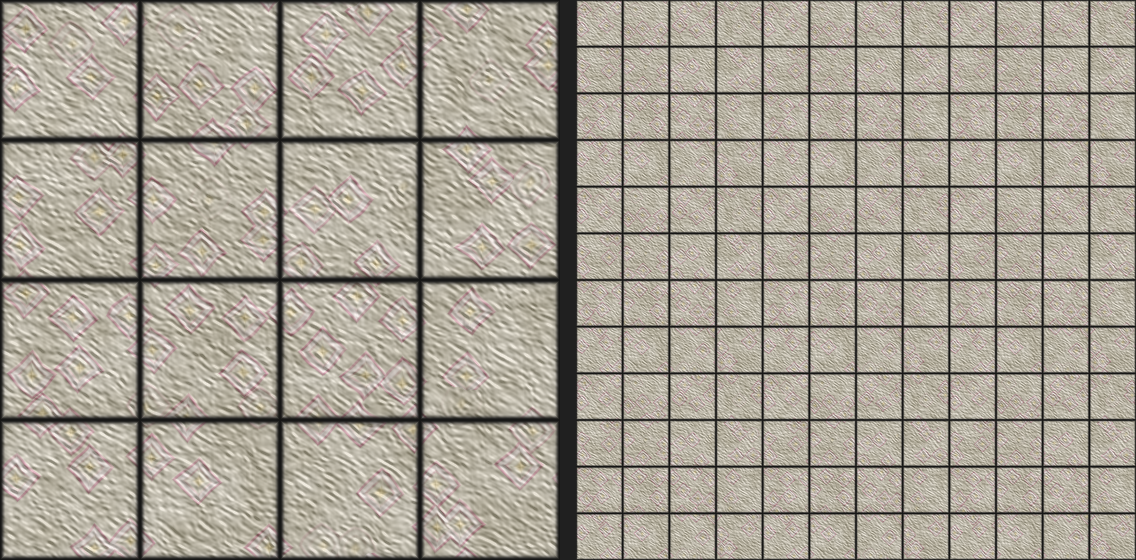
Left, the tile; right, the same tile 3 across and 3 down.
Give the GLSL for this pattern, as a Shadertoy shader.

```glsl
const float TILES = 4.0;            // tiles across and down
const float MOTIFS = 10.0;          // diamond cells across and down
const float MOTIF_CHANCE = 0.82;
const float MOTIF_JITTER = 0.66;
const float RIM = 0.41;             // diamond radius, in motif cells
const float RIM_HALF_WIDTH = 0.048;
const float RING_SPACING = 0.14;
const float RING_HEIGHT = 0.13;
const float GRAIN = 50.0;           // grain lattice period
const float WARP_FREQ = 26.0;
const float WARP = 0.0085;
const float RELIEF = 0.43;
const float RELIEF_STEP = 0.0016;
const float GROUT_EDGE = 0.0102;    // where the soft joint ends
const vec3 STONE = vec3(0.725, 0.705, 0.645);
const vec3 PINK = vec3(0.70, 0.52, 0.56);
const vec3 PALE = vec3(0.775, 0.74, 0.735);
const vec3 OCHRE = vec3(0.77, 0.71, 0.54);
const vec3 GROUT = vec3(0.09, 0.09, 0.088);

float hash(vec2 p) {
    vec3 q = fract(vec3(p.xyx) * 0.1031);
    q += dot(q, q.yzx + 33.33);
    return fract((q.x + q.y) * q.z);
}

// Value noise that wraps after a whole number of cells
float noise(vec2 p, float period, float seed) {
    vec2 i = floor(p), f = fract(p);
    f = f * f * (3.0 - 2.0 * f);
    vec2 a = mod(i, period) + seed, b = mod(i + 1.0, period) + seed;
    return mix(mix(hash(a), hash(vec2(b.x, a.y)), f.x),
               mix(hash(vec2(a.x, b.y)), hash(b), f.x), f.y);
}

vec2 warp(vec2 uv) {
    vec2 p = uv * WARP_FREQ;
    return uv + WARP * (vec2(noise(p, WARP_FREQ, 17.0), noise(p, WARP_FREQ, 71.0)) - 0.5);
}

// Distance to the nearest motif centre, and that motif's strength
vec2 motif(vec2 uv) {
    vec2 p = uv * MOTIFS, base = floor(p);
    vec2 nearest = vec2(2.0, 0.0);
    for (int y = -1; y <= 1; y++)
    for (int x = -1; x <= 1; x++) {
        vec2 cell = base + vec2(x, y), id = mod(cell, MOTIFS);
        if (hash(id + 5.0) > MOTIF_CHANCE) continue;
        vec2 jitter = vec2(hash(id + 31.0), hash(id + 57.0)) - 0.5;
        vec2 d = abs(p - cell - 0.5 - MOTIF_JITTER * jitter);
        float strength = smoothstep(0.0, 0.3, hash(id + 83.0));
        float dist = mix(length(d) * 1.2, d.x + d.y, 0.3 + 0.7 * strength);
        if (dist < nearest.x) nearest = vec2(dist, strength);
    }
    return nearest;
}

// Slanted streaks plus concentric ridges inside each motif
float height(vec2 uv) {
    vec2 w = warp(uv);
    vec2 streak = vec2(2.0 * w.x + 3.0 * w.y, w.x - w.y) * GRAIN;
    float grain = noise(streak, GRAIN, 3.0);
    float fine = noise(w * 150.0, 150.0, 43.0);
    float d = motif(w).x;
    float inside = 1.0 - smoothstep(RIM, RIM + 0.12, d);
    float rings = cos(6.2832 * (d - RIM) / RING_SPACING);
    return grain + 0.4 * fine + RING_HEIGHT * inside * rings;
}

void mainImage(out vec4 fragColor, in vec2 fragCoord) {
    vec2 uv = fragCoord / iResolution.xy;
    vec2 m = motif(warp(uv));
    float d = m.x, strength = m.y;

    // Motif tints
    float broken = noise(uv * 90.0, 90.0, 11.0);
    float rim = 1.0 - smoothstep(0.012, RIM_HALF_WIDTH, abs(d - RIM));
    float innerRim = 1.0 - smoothstep(0.01, 0.04, abs(d - 0.24));
    float band = 1.0 - smoothstep(0.03, 0.09, abs(d - 0.32));
    float core = 1.0 - smoothstep(0.03, 0.15, d);
    vec3 color = mix(STONE, PALE, 0.65 * band * strength);
    color = mix(color, PINK, strength * rim * (0.45 + 0.5 * broken));
    color = mix(color, PINK, strength * innerRim * 0.5 * broken);
    color = mix(color, OCHRE, core * 0.7 * (0.4 + 0.6 * strength));

    // Embossed surface lit across the streaks, with broad pale patches
    vec2 light = RELIEF_STEP * normalize(vec2(2.0, 3.0));
    float relief = height(uv - light) - height(uv + light);
    float patches = noise(uv * 22.0, 22.0, 29.0) - 0.5;
    color += clamp(RELIEF * relief, -0.2, 0.19) * vec3(1.0, 0.99, 1.03);
    color += 0.09 * patches * vec3(0.9, 0.95, 1.15);

    // Soft dark joints on the tile borders
    vec2 t = fract(uv * TILES);
    vec2 border = min(t, 1.0 - t) / TILES;
    float edge = min(border.x, border.y);
    color *= 1.0 - 0.1 * (1.0 - smoothstep(0.006, 0.018, edge));
    color = mix(GROUT, color, smoothstep(0.0008, GROUT_EDGE, edge));

    fragColor = vec4(clamp(color, 0.0, 1.0), 1.0);
}
```
